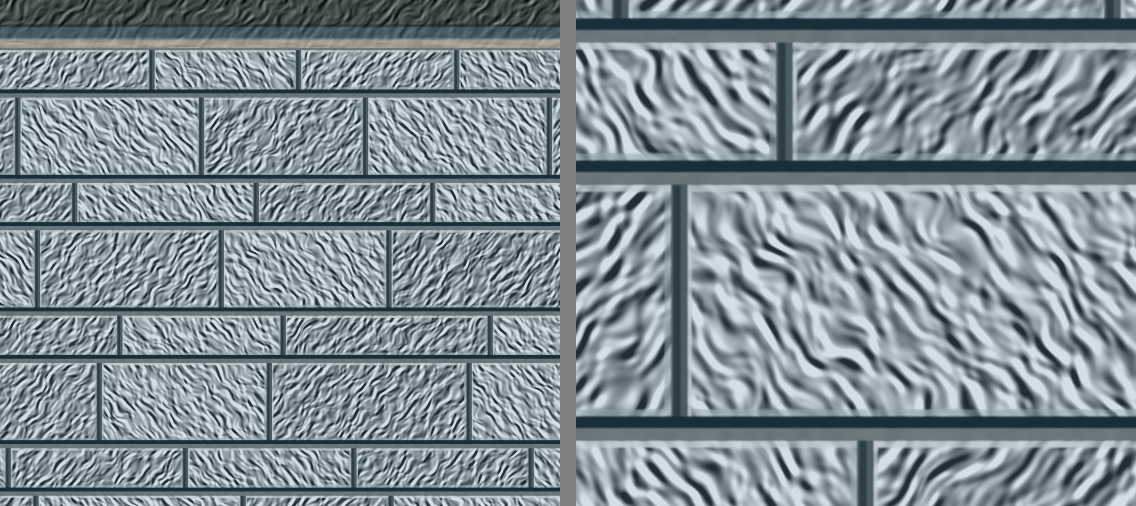
Left: the whole. Right: its middle third, enlarged.
Write a WebGL 1 fragment shader that draws this texture.

```glsl
precision highp float;
// Ashlar wall of alternating thin and tall courses under a dark coping.
// Each course alternates two block lengths; every block carries embossed
// streaks of stretched noise, pale leaning one way, darker the other.

uniform vec2 u_resolution;

// Lengths are in units of 1/768 of the canvas width, y runs downwards.
const float UNITS = 768.0;
const float WALL_TOP = 62.0;
const float THIN = 65.0;
const float TALL = 117.0;
const float COPING_END = 66.0;
const vec2 STREAK = vec2(12.0, 4.3);       // length and width of one streak
const vec2 STREAK_DIR = vec2(0.64, 0.77);
const float EMBOSS = 3.2;                  // distance between relief samples
const float RELIEF = 1.12;
const float PALE_TONE = 0.60;
const float DARK_TONE = 0.53;
const vec3 STONE_TINT = vec3(-0.005, 0.045, 0.075);
const vec3 JOINT_DARK = vec3(0.10, 0.18, 0.22);
const vec3 JOINT_GREY = vec3(0.41, 0.46, 0.48);
const vec3 UPRIGHT_GREY = vec3(0.30, 0.36, 0.39);
const vec3 RIM_LIGHT = vec3(0.76, 0.80, 0.82);
const vec3 RIM_SHADE = vec3(0.60, 0.66, 0.69);
const vec3 COPING_STONE = vec3(0.25, 0.28, 0.275);
const vec3 COPING_LEDGE = vec3(0.27, 0.35, 0.39);
const vec3 COPING_STRIP = vec3(0.64, 0.62, 0.58);

float hash(vec2 p) {
  vec3 q = fract(p.xyx * 0.1031);
  q += dot(q, q.yzx + 33.33);
  return fract((q.x + q.y) * q.z);
}

float noise(vec2 p) {
  vec2 i = floor(p), f = fract(p);
  f = f * f * (3.0 - 2.0 * f);
  return mix(mix(hash(i), hash(i + vec2(1.0, 0.0)), f.x),
             mix(hash(i + vec2(0.0, 1.0)), hash(i + 1.0), f.x), f.y);
}

// Height of the streaked surface; dir is the direction of the streaks.
float streaks(vec2 p, vec2 dir) {
  p += 9.0 * (vec2(noise(p / 17.0), noise(p / 17.0 + 40.0)) - 0.5);
  vec2 q = vec2(dot(p, dir), dot(p, vec2(dir.y, -dir.x))) / STREAK;
  return 0.68 * noise(q + 300.0) + 0.32 * noise(q * vec2(1.9, 1.6) + 350.0);
}

// Relief lit from above, around zero; lean is +1 or -1.
float emboss(vec2 p, float lean) {
  vec2 dir = STREAK_DIR * vec2(1.0, lean);
  vec2 toLight = vec2(lean * STREAK_DIR.y, -STREAK_DIR.x);
  return streaks(p, dir) - streaks(p + toLight * EMBOSS, dir);
}

// First joint, pale block length and dark block length of a course.
vec3 course(float row) {
  float r = mod(row, 8.0);
  if (r < 0.5) return vec3(208.0, 201.0, 217.0);
  if (r < 1.5) return vec3(24.0, 252.0, 225.0);
  if (r < 2.5) return vec3(102.0, 249.0, 242.0);
  if (r < 3.5) return vec3(303.0, 230.0, 252.0);
  if (r < 4.5) return vec3(164.0, 224.0, 284.0);
  if (r < 5.5) return vec3(136.0, 233.0, 274.0);
  if (r < 6.5) return vec3(254.0, 231.0, 243.0);
  return vec3(49.0, 284.0, 203.0);
}

// Soft-edged band from lo to hi.
float band(float lo, float hi, float v, float soft) {
  return smoothstep(lo - soft, lo + soft, v) - smoothstep(hi - soft, hi + soft, v);
}

// Signed distance to the nearer end of a span.
float nearEnd(float v, float span) {
  return v < 0.5 * span ? v : v - span;
}

vec3 wall(vec2 p, float soft) {
  // Course and block that hold this point
  float y = p.y - WALL_TOP, pitch = THIN + TALL;
  float m = mod(y, pitch), tall = step(THIN, m);
  float row = 2.0 * floor(y / pitch) + tall;
  vec3 c = course(row);
  float x = p.x - c.x, pairLength = c.y + c.z;
  float s = mod(x, pairLength), dark = step(c.y, s);
  float block = 2.0 * floor(x / pairLength) + dark;
  float u = nearEnd(s - dark * c.y, mix(c.y, c.z, dark));
  float v = nearEnd(m - tall * THIN, mix(THIN, TALL, tall));

  // Streaked stone face
  float seed = hash(vec2(block + 20.0, row + 7.0));
  float tone = mix(PALE_TONE, DARK_TONE, dark) + 0.04 * (seed - 0.5);
  tone += RELIEF * emboss(p + floor(seed * 90.0) * 13.0, 1.0 - 2.0 * dark);
  vec3 col = clamp(tone, 0.13, 0.83) + STONE_TINT;

  // Bevelled rims, then upright and level joints
  float wear = 0.5 + 0.5 * noise(p / 5.0);
  col = mix(col, RIM_SHADE, wear * 0.8 * max(band(-6.5, -3.0, u, soft), band(-7.5, -4.0, v, soft)));
  col = mix(col, RIM_LIGHT, wear * max(band(3.5, 6.0, u, soft), band(6.5, 10.0, v, soft)));
  col = mix(col, UPRIGHT_GREY, band(-3.5, 4.0, u, soft));
  col = mix(col, JOINT_DARK, 0.65 * band(-2.5, 0.8, u, soft));
  col = mix(col, JOINT_GREY + 0.08 * (wear - 0.75), band(0.5, 6.8, v, soft));
  return mix(col, JOINT_DARK, band(-4.3, 1.0, v, soft));
}

vec3 coping(vec2 p, float soft) {
  float relief = emboss(p * 0.8, -1.0);
  vec3 col = COPING_STONE + 0.42 * relief;
  col = mix(col, COPING_LEDGE + 0.22 * relief, smoothstep(33.0, 39.0, p.y));
  col *= 1.0 - 0.35 * band(33.5, 37.0, p.y, 2.0);
  float strip = 0.12 * (noise(p / vec2(22.0, 3.0)) - 0.5) - 0.006 * abs(p.y - 60.0);
  return mix(col, COPING_STRIP + strip + 0.1 * relief, smoothstep(50.0, 56.0, p.y));
}

void main() {
  float unit = UNITS / u_resolution.x;
  vec2 p = vec2(gl_FragCoord.x, u_resolution.y - gl_FragCoord.y) * unit;
  float soft = max(0.8, 0.6 * unit);
  float below = smoothstep(COPING_END - soft, COPING_END + soft, p.y);
  gl_FragColor = vec4(mix(coping(p, soft), wall(p, soft), below), 1.0);
}
```
